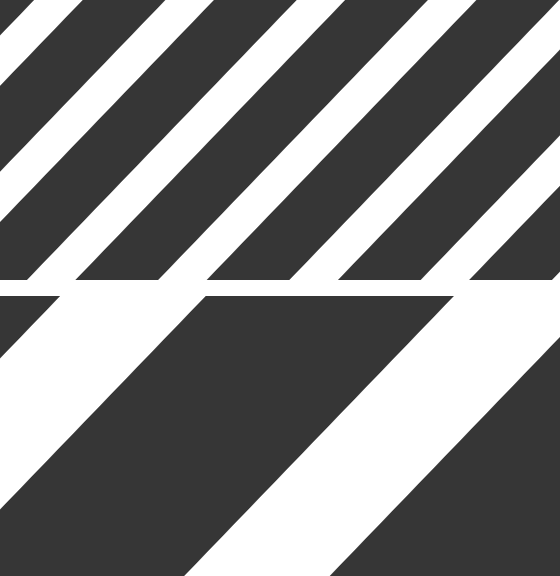
Top, the full canvas; bottom, a detail of the centre.
Write a WebGL 2 fragment shader that draws this pattern.

```glsl
#version 300 es
precision highp float;

uniform vec2 u_resolution;
out vec4 fragColor;

// Lengths are in canvas heights
#define PERIOD 0.46875      // horizontal distance between bands
#define BAND_WIDTH 0.1732   // horizontal width of a light band
#define BAND_START 0.0960   // left edge of a band on the bottom side
#define LEAN 0.9635         // horizontal shift per unit of height
#define DARK vec3(0.21)
#define LIGHT vec3(1.0)

// Signed distance to the nearest slanted band, negative inside
float bandDistance(vec2 p) {
    float along = p.x - LEAN * p.y - BAND_START - 0.5 * BAND_WIDTH;
    float offset = (fract(along / PERIOD + 0.5) - 0.5) * PERIOD;
    return (abs(offset) - 0.5 * BAND_WIDTH) / length(vec2(1.0, LEAN));
}

void main() {
    vec2 p = gl_FragCoord.xy / u_resolution.y;
    float pixel = 1.0 / u_resolution.y;

    // Edge smoothed over about one pixel
    float coverage = clamp(0.5 - bandDistance(p) / pixel, 0.0, 1.0);
    fragColor = vec4(mix(DARK, LIGHT, coverage), 1.0);
}
```
